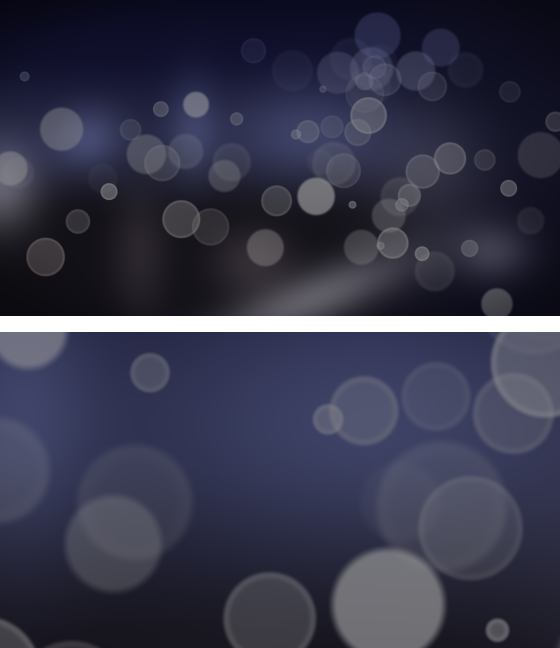
Top, the full canvas; bottom, a detail of the centre.
Give the GLSL for this background, as a WebGL 1 fragment shader.

```glsl
precision highp float;

// Night bokeh: a dark navy gradient with broad out-of-focus glows, covered by
// layers of translucent lens discs. Hashed loops scatter the discs, more densely
// right of centre; each layer sets its own size, softness and rim.

uniform vec2 u_resolution;

const float TAU = 6.28318;
const vec3 BLUE_HAZE = vec3(0.78, 0.84, 1.12);
const vec3 GREY_HAZE = vec3(1.0, 0.99, 1.02);
const vec3 WARM_HAZE = vec3(1.08, 0.94, 0.94);

float hash(float n) {
    return fract(sin(n * 12.9898 + 4.137) * 4375.85);
}

// Elliptical Gaussian falloff, turned by an angle in radians
float glow(vec2 p, vec2 center, vec2 size, float angle) {
    float c = cos(angle);
    float s = sin(angle);
    vec2 d = p - center;
    vec2 q = vec2(c * d.x + s * d.y, c * d.y - s * d.x) / size;
    return exp(-dot(q, q));
}

vec3 backdrop(vec2 p, float aspect) {
    vec3 ground = vec3(0.070, 0.064, 0.090);
    vec3 horizon = vec3(0.140, 0.148, 0.250);
    vec3 sky = vec3(0.058, 0.058, 0.165);
    vec3 zenith = vec3(0.040, 0.040, 0.120);

    vec3 col = mix(ground, horizon, smoothstep(0.30, 0.56, p.y));
    col = mix(col, sky, smoothstep(0.56, 0.86, p.y));
    col = mix(col, zenith, smoothstep(0.84, 1.02, p.y));

    // The right side fades to plain navy
    float x = p.x / aspect;
    col = mix(col, vec3(0.056, 0.055, 0.125), 0.85 * smoothstep(0.55, 0.9, x));

    // Distant lights
    float w = aspect;
    col += 0.30 * GREY_HAZE * glow(p, vec2(0.0, 0.40), vec2(0.12, 0.14), -0.3);
    col += 0.17 * BLUE_HAZE * glow(p, vec2(0.155 * w, 0.56), vec2(0.11, 0.10), 0.5);
    col += 0.13 * BLUE_HAZE * glow(p, vec2(0.345 * w, 0.59), vec2(0.08, 0.17), 0.0);
    col += 0.13 * BLUE_HAZE * glow(p, vec2(0.55 * w, 0.58), vec2(0.24, 0.17), 0.0);
    col += 0.11 * GREY_HAZE * glow(p, vec2(0.77 * w, 0.45), vec2(0.20, 0.21), 0.0);
    col += 0.17 * GREY_HAZE * glow(p, vec2(0.88 * w, 0.20), vec2(0.12, 0.09), 0.0);
    col += 0.09 * WARM_HAZE * glow(p, vec2(0.25 * w, 0.20), vec2(0.09, 0.20), 0.0);
    col += 0.12 * WARM_HAZE * glow(p, vec2(0.45 * w, 0.17), vec2(0.13, 0.11), 0.0);
    col += 0.30 * GREY_HAZE * glow(p, vec2(0.56 * w, 0.055), vec2(0.34, 0.085), 0.38);
    return col;
}

// Scattered position, crowded around two thirds of the width
vec2 discCenter(float id, float seed, float aspect) {
    float u = fract(id * 0.618034 + hash(seed));
    float x = u + 0.065 - 0.11 * sin(TAU * (u - 0.6));
    float y = mix(hash(id + seed * 3.1), hash(id + seed * 7.7), 0.3);
    return vec2(x * aspect, mix(0.02, 0.98, y));
}

// Discs turn fainter and bluer towards the top, warmer at the lower left
vec3 discTint(vec2 center, float aspect) {
    float high = smoothstep(0.60, 0.92, center.y);
    float warm = smoothstep(0.4, 0.1, center.y) * smoothstep(0.6, 0.3, center.x / aspect);
    vec3 tint = mix(vec3(0.56, 0.56, 0.57), vec3(0.57, 0.51, 0.50), warm);
    return mix(tint, vec3(0.36, 0.38, 0.58), high);
}

// radii and fills hold the least and greatest value in the layer
vec3 discLayer(vec3 col, vec2 p, float aspect, float seed, float count,
               vec2 radii, vec2 fills, float blur, float rim) {
    for (int i = 0; i < 32; i++) {
        float id = float(i);
        if (id >= count) break;
        vec2 center = discCenter(id, seed, aspect);
        float radius = mix(radii.x, radii.y, hash(id * 1.7 + seed));
        float fill = mix(fills.x, fills.y, hash(id * 2.3 + seed + 5.0));
        fill *= mix(1.0, 0.42, smoothstep(0.60, 0.92, center.y));
        fill *= mix(1.0, 0.6, smoothstep(0.80, 0.95, center.x / aspect));

        float d = length(p - center) - radius;
        float body = 1.0 - smoothstep(-blur, blur, d);
        float ring = exp(-pow((d + 1.5 * blur) / (1.2 * blur), 2.0));
        float alpha = fill * body * (1.0 + rim * ring);
        col = mix(col, discTint(center, aspect), min(alpha, 0.9));
    }
    return col;
}

void main() {
    vec2 p = gl_FragCoord.xy / u_resolution.y;
    float aspect = u_resolution.x / u_resolution.y;
    vec3 col = backdrop(p, aspect);

    // Back to front: faint wide, soft bright, rimmed, small sharp
    col = discLayer(col, p, aspect, 2.0, 14.0, vec2(0.040, 0.072), vec2(0.06, 0.20), 0.006, 0.2);
    col = discLayer(col, p, aspect, 5.0, 16.0, vec2(0.038, 0.074), vec2(0.25, 0.75), 0.006, 0.0);
    col = discLayer(col, p, aspect, 9.0, 24.0, vec2(0.032, 0.062), vec2(0.15, 0.46), 0.0028, 0.45);
    col = discLayer(col, p, aspect, 14.0, 13.0, vec2(0.011, 0.030), vec2(0.30, 0.68), 0.0022, 0.3);

    // Darkened corners
    vec2 edge = abs(gl_FragCoord.xy / u_resolution - 0.5) * 2.0;
    col *= 1.0 - 0.35 * smoothstep(0.9, 1.9, dot(edge, edge));
    gl_FragColor = vec4(col, 1.0);
}
```
